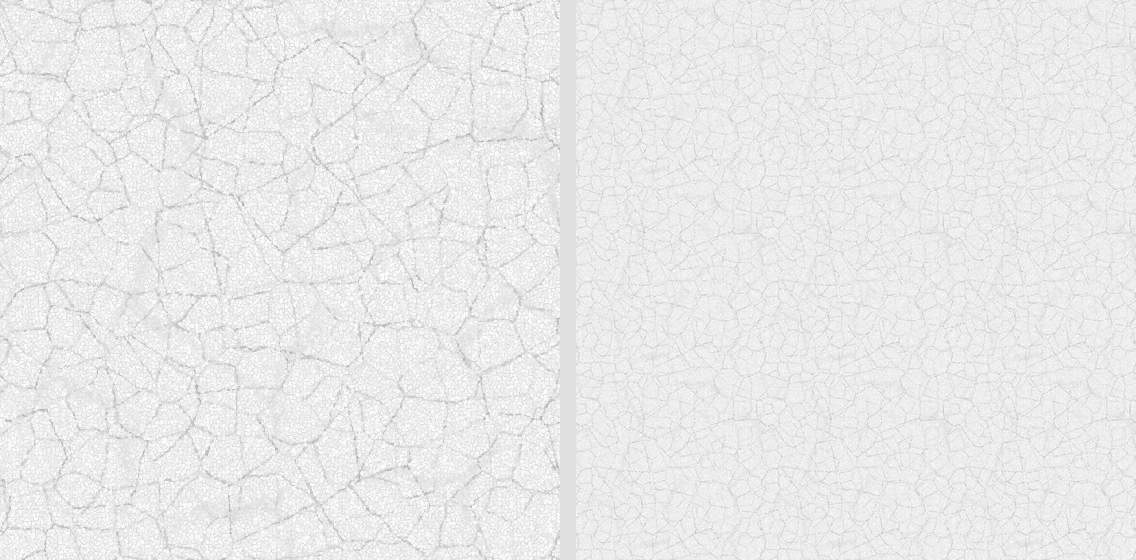
Left: one tile. Right: repeated 3 by 3.
Write a Shadertoy shader that draws this texture.

```glsl
// Pale cracked plaster: fine cellular grains, two overlapping nets of thin
// crumbly cracks and a few wide faint veins. Every layer is a wrapped Voronoi
// diagram bent by layered sines of whole frequency, so the tile is seamless.

#define GRAIN_COUNT 144.0
#define SPECK_COUNT 256.0
#define COARSE_COUNT 8.0
#define FINE_COUNT 14.0
#define VEIN_COUNT 4.0
#define CRACK_WIDTH 0.0011
#define CRUMBLE_WIDTH 0.0034
#define VEIN_WIDTH 0.012
#define GAP_TONE 0.897
#define GRAIN_TONE 0.99
#define CRACK_TONE 0.69
#define WORN_TONE 0.85

const float TAU = 6.2831853;

struct Cell {
    float edge;    // distance to the nearest border, in canvas units
    float shade;   // random value of the cell
    float seam;    // random value shared by both sides of the border
    vec2 toCentre; // offset to the cell point, in canvas units
};

vec2 hash2(vec2 p, float seed) {
    vec3 q = fract((p.xyx + seed * 17.3) * vec3(0.1031, 0.1030, 0.0973));
    q += dot(q, q.yzx + 33.33);
    return fract((q.xx + q.yz) * q.zy);
}

vec2 wrapId(vec2 id, float count) {
    return floor(mod(id + 0.5, count));
}

// Voronoi diagram that wraps after count cells
Cell voronoi(vec2 uv, float count, float jitter, float seed) {
    vec2 p = uv * count;
    vec2 base = floor(p);
    vec2 nearId = base, toNear = vec2(0.0);
    float best = 1e3;
    for (int j = -1; j <= 1; j++)
    for (int i = -1; i <= 1; i++) {
        vec2 id = base + vec2(i, j);
        vec2 r = id + 0.5 + jitter * (hash2(wrapId(id, count), seed) - 0.5) - p;
        if (dot(r, r) < best) {
            best = dot(r, r);
            nearId = id;
            toNear = r;
        }
    }
    float shade = hash2(wrapId(nearId, count), seed + 5.0).x;
    float edge = 1e3, seam = 0.0;
    for (int j = -2; j <= 2; j++)
    for (int i = -2; i <= 2; i++) {
        if (i == 0 && j == 0) continue;
        vec2 id = nearId + vec2(i, j);
        vec2 wrapped = wrapId(id, count);
        vec2 r = id + 0.5 + jitter * (hash2(wrapped, seed) - 0.5) - p;
        float d = dot(0.5 * (toNear + r), normalize(r - toNear));
        if (d < edge) {
            edge = d;
            seam = fract(shade + hash2(wrapped, seed + 5.0).x);
        }
    }
    return Cell(edge / count, shade, seam, toNear / count);
}

// Layered sines with whole frequencies
vec2 wobble(vec2 uv, float frequency) {
    vec2 sum = vec2(0.0);
    float amplitude = 1.0;
    for (int k = 0; k < 4; k++) {
        vec2 phase = frequency * uv.yx + vec2(frequency - 1.0, 2.0 - frequency) * uv;
        sum += amplitude * sin(TAU * phase + 1.7 * sum.yx + vec2(0.4, 2.1) * frequency);
        frequency = 2.0 * frequency + 1.0;
        amplitude *= 0.5;
    }
    return sum;
}

// Band around a border: 1 in the middle, 0 outside
float band(float d, float halfWidth) {
    return 1.0 - smoothstep(0.35 * halfWidth, 1.6 * halfWidth, d);
}

// x: dark core of the cracks, y: crumbled border beside them
vec2 cracks(vec2 uv, float count, float seed) {
    Cell c = voronoi(uv, count, 0.85, seed);
    float strength = mix(0.3, 1.0, smoothstep(0.0, 0.8, c.seam));
    float crumble = CRUMBLE_WIDTH * mix(0.5, 1.2, fract(7.0 * c.seam));
    return strength * vec2(band(c.edge, CRACK_WIDTH), band(c.edge, crumble));
}

void mainImage(out vec4 fragColor, in vec2 fragCoord) {
    vec2 uv = fragCoord / iResolution.xy;

    // Grains with greyer, speckled gaps
    Cell speck = voronoi(uv, SPECK_COUNT, 1.0, 6.0);
    Cell grain = voronoi(uv + 0.4 * speck.toCentre, GRAIN_COUNT, 1.0, 1.0);
    float body = smoothstep(0.0, 0.22, grain.edge * GRAIN_COUNT);
    float tone = mix(GAP_TONE, GRAIN_TONE, body * mix(0.4, 1.0, grain.shade));
    tone -= 0.05 * speck.shade * speck.shade * (1.0 - body);

    // Wide worn veins, broken into patches
    vec2 ragged = uv + 0.35 * grain.toCentre + 0.5 * speck.toCentre;
    vec2 drift = wobble(uv, 3.0);
    Cell vein = voronoi(ragged + 0.012 * drift, VEIN_COUNT, 0.95, 2.0);
    float patches = smoothstep(-0.9, 0.8, drift.x + 0.5 * drift.y);
    float worn = band(vein.edge, VEIN_WIDTH * mix(0.5, 1.1, vein.seam)) * patches;
    tone = mix(tone, WORN_TONE + 0.04 * grain.shade, worn * mix(0.3, 0.8, speck.shade));

    // Two crack nets: crumbled borders, then thin broken cores
    vec2 bent = ragged + 0.003 * wobble(uv, 5.0);
    vec2 crack = max(cracks(bent, COARSE_COUNT, 3.0), 0.85 * cracks(bent, FINE_COUNT, 4.0));
    tone = mix(tone, WORN_TONE, crack.y * mix(0.1, 0.8, speck.shade));
    tone = mix(tone, CRACK_TONE, crack.x * mix(0.25, 0.95, grain.shade));

    fragColor = vec4(vec3(tone), 1.0);
}
```
